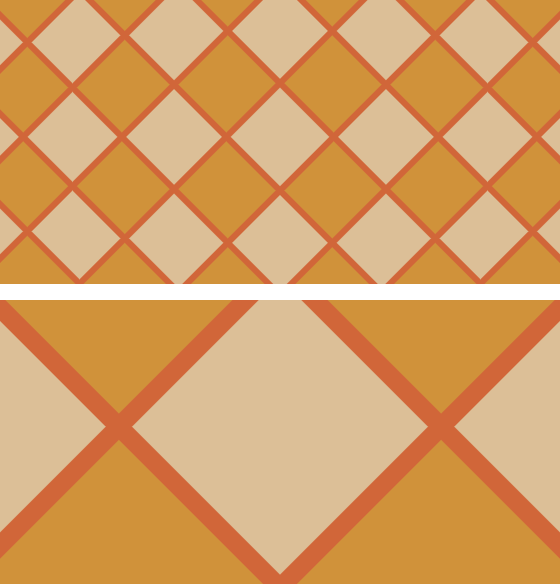
Top: the whole. Bottom: its middle third, enlarged.
Give the GLSL for this pattern, as a WebGL 2 fragment shader.

```glsl
#version 300 es
precision highp float;
// Diagonal lattice of cream and ochre diamonds parted by rust bands.
// Two mirrored families of 45 degree lines close up gently away from the
// centre; the parity of lines crossed picks the colour of each diamond.

uniform vec2 u_resolution;
out vec4 fragColor;

// Lengths are in canvas heights.
const vec2  CENTRE      = vec2(0.5, 0.518);  // as fractions of the canvas
const int   LINES       = 4;                 // lines on each side, per family
const float HALF_PITCH  = 0.1903;            // diagonal half spacing at the centre
const float TAPER       = 0.00103;           // linear narrowing of the spacing
const float TAPER_CURVE = 0.000172;          // quadratic narrowing
const float BAND_HALF   = 0.0109;            // half width of a band

const vec3 CREAM = vec3(0.863, 0.749, 0.592);
const vec3 OCHRE = vec3(0.816, 0.573, 0.227);
const vec3 RUST  = vec3(0.820, 0.400, 0.224);

// Diagonal offset of the line with odd index n.
float lineOffset(float n) {
    return n * (HALF_PITCH - n * (TAPER + TAPER_CURVE * n));
}

// Returns the distance to the nearest line and the number of lines crossed.
vec2 lineFamily(float diagonal) {
    float d = abs(diagonal);
    float nearest = 1e3;
    float crossed = 0.0;
    for (int i = 0; i < LINES; i++) {
        float offset = lineOffset(float(2 * i + 1));
        nearest = min(nearest, abs(d - offset));
        crossed += step(offset, d);
    }
    return vec2(nearest * inversesqrt(2.0), crossed);
}

void main() {
    vec2 p = (gl_FragCoord.xy - CENTRE * u_resolution) / u_resolution.y;
    float pixel = 1.0 / u_resolution.y;

    vec2 falling = lineFamily(p.x + p.y);
    vec2 rising  = lineFamily(p.x - p.y);

    // Checkered diamonds
    float parity = mod(falling.y + rising.y, 2.0);
    vec3 colour = mix(CREAM, OCHRE, step(0.5, parity));

    // Bands on top
    float edge = min(falling.x, rising.x) - BAND_HALF;
    float band = 1.0 - smoothstep(-0.7 * pixel, 0.7 * pixel, edge);
    colour = mix(colour, RUST, band);

    fragColor = vec4(colour, 1.0);
}
```
